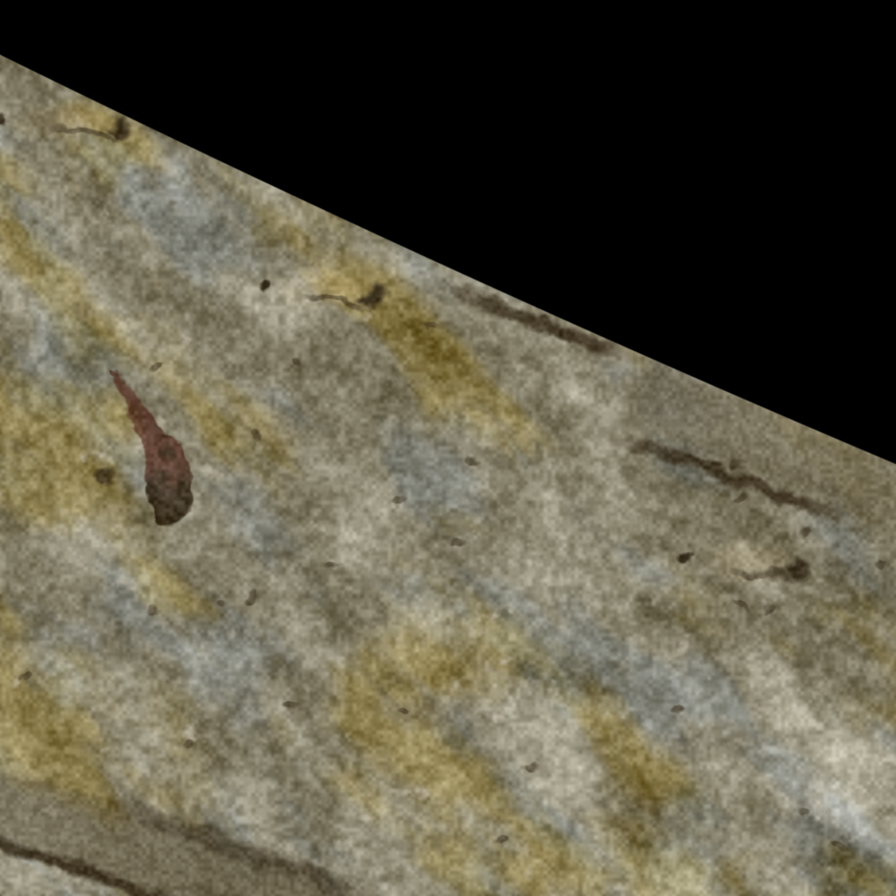
This texture is drawn by a three.js fragment shader. Its source:

```glsl
// Weathered grey-ochre stone slab with ledges, pits and a rusty chip below a slanted black void.
varying vec2 vUv;

const vec3 STONE = vec3(0.535, 0.513, 0.428);
const vec3 OCHRE = vec3(0.02, -0.005, -0.085);
const vec3 BLUE_GREY = vec3(-0.025, 0.0, 0.045);
const vec3 LEDGE = vec3(0.445, 0.415, 0.325);
const vec3 CREVICE = vec3(0.20, 0.155, 0.085);
const vec3 RUST = vec3(0.36, 0.24, 0.185);
const vec3 PALE = vec3(0.66, 0.61, 0.49);

float hash(vec2 p) {
  vec3 q = fract(vec3(p.xyx) * 0.1031);
  q += dot(q, q.yzx + 33.33);
  return fract((q.x + q.y) * q.z);
}

float noise(vec2 p) {
  vec2 i = floor(p), f = fract(p);
  f = f * f * (3.0 - 2.0 * f);
  return mix(mix(hash(i), hash(i + vec2(1.0, 0.0)), f.x),
             mix(hash(i + vec2(0.0, 1.0)), hash(i + 1.0), f.x), f.y);
}

float fbm(vec2 p) {
  float sum = 0.0, amp = 0.5;
  for (int i = 0; i < 4; i++) {
    sum += amp * noise(p);
    p = mat2(1.6, 1.2, -1.2, 1.6) * p + 17.3;
    amp *= 0.5;
  }
  return sum / 0.9375;
}

// Distance to a segment, and the position along it
vec2 segment(vec2 p, vec2 a, vec2 b) {
  vec2 ab = b - a;
  float t = clamp(dot(p - a, ab) / dot(ab, ab), 0.0, 1.0);
  return vec2(length(p - a - ab * t), t);
}

float band(vec2 p, vec2 a, vec2 b, float radius, float blur) {
  return 1.0 - smoothstep(radius - blur, radius + blur, segment(p, a, b).x);
}

// Line that thins out toward both ends
float crack(vec2 p, vec2 a, vec2 b, float width) {
  vec2 s = segment(p, a, b);
  float taper = smoothstep(0.0, 0.35, s.y) * (1.0 - smoothstep(0.75, 1.0, s.y));
  return taper * (1.0 - smoothstep(width * 0.2, width, s.x));
}

float spot(vec2 p, vec2 center, vec2 radii) {
  return 1.0 - smoothstep(0.4, 1.0, length((p - center) / radii));
}

// Mottled stone with diagonal streaks, stronger toward the lower right
vec3 stone(vec2 p) {
  vec2 d = vec2(p.x - p.y, p.x + p.y) * 0.707;
  d.y += 0.02 * (noise(p * 11.0) - 0.5);
  float ripple = smoothstep(0.45, 1.0, p.x - p.y * 0.8 + 0.15);
  float streak = noise(d * vec2(9.0, 27.0)) - 0.5;
  float tone = streak * mix(0.10, 0.27, ripple) + 0.025 * ripple;
  tone += 0.30 * (fbm(d * vec2(17.0, 27.0) + 5.0) - 0.5);
  tone += 0.15 * (noise(p * 105.0) - 0.5);
  float ochre = smoothstep(0.48, 0.75, fbm(d * vec2(6.0, 13.0) + 31.0));
  float blue = smoothstep(0.46, 0.72, fbm(d * vec2(8.0, 18.0) + 73.0));
  vec3 color = STONE + tone * vec3(1.0, 1.03, 1.08);
  color += OCHRE * ochre * 1.3 + BLUE_GREY * blue;
  float flakes = smoothstep(0.70, 0.92, fbm(p * 34.0 + 9.0));
  return mix(color, vec3(0.76, 0.73, 0.66), flakes * 0.7);
}

void main() {
  vec2 p = vUv;
  vec2 rough = vec2(fbm(p * 38.0), fbm(p * 38.0 + 50.0)) - 0.5;
  vec2 q = p + rough * 0.022;
  vec3 color = stone(p);

  // Smooth ledges and the shadow lines beside them
  float ledge = band(q, vec2(0.73, 0.555), vec2(1.08, 0.415), 0.040, 0.014);
  ledge = max(ledge, band(q, vec2(-0.1, 0.14), vec2(0.40, -0.045), 0.039, 0.009));
  color = mix(color, LEDGE + (color - STONE) * 0.35, ledge * 0.85);
  float shade = crack(q, vec2(0.47, 0.69), vec2(0.72, 0.595), 0.013);
  shade = max(shade, crack(q, vec2(0.66, 0.525), vec2(0.96, 0.412), 0.012));
  shade = max(shade, crack(q, vec2(-0.15, 0.12), vec2(0.26, -0.035), 0.012));
  shade = max(shade, 0.65 * crack(q, vec2(0.07, 0.125), vec2(0.46, -0.02), 0.017));
  color = mix(color, CREVICE, shade * 0.8);

  // Pale knobs with a dark hollow on the right, and a pinhole nearby
  for (int i = 0; i < 3; i++) {
    vec2 c = mix(vec2(0.13, 0.857), vec2(0.89, 0.366), pow(float(i) * 0.5, 1.4));
    float knob = spot(q, c + vec2(-0.055, 0.008), vec2(0.062, 0.030));
    color = mix(color, PALE + (color - STONE), knob * 0.5);
    float hollow = spot(q, c, vec2(0.020, 0.017)) * (1.0 - spot(q, c + vec2(-0.014, 0.012), vec2(0.019)));
    float rim = crack(q, c + vec2(-0.09, 0.002), c + vec2(0.01, -0.014), 0.006);
    float pinhole = spot(q, c + vec2(-0.125, 0.014), vec2(0.009));
    color = mix(color, CREVICE * 0.9, max(max(hollow, rim * 0.6), pinhole) * 0.85);
  }

  // Scattered dark specks
  vec2 cell = floor(p * 26.0);
  vec2 jitter = 0.3 + 0.4 * vec2(hash(cell + 3.0), hash(cell + 41.0));
  float speck = spot(fract(q * 26.0), jitter, vec2(0.24, 0.17)) * step(0.87, hash(cell + 90.0));
  color = mix(color, CREVICE, speck * 0.5 * step(0.5, hash(cell + 7.0)));

  // Curved rusty chip, widest and darkest at its foot
  vec2 s = segment(q - vec2(0.012 * sin((0.585 - p.y) * 21.0), 0.0), vec2(0.128, 0.588), vec2(0.192, 0.437));
  float chipWidth = 0.004 + 0.019 * smoothstep(0.0, 0.7, s.y);
  float chip = 1.0 - smoothstep(chipWidth - 0.003, chipWidth + 0.002, s.x);
  vec3 chipColor = mix(RUST, CREVICE, smoothstep(0.55, 0.95, s.y + rough.x));
  color = mix(color, chipColor + (color - STONE) * 0.4, chip * 0.93);
  color = mix(color, CREVICE, 0.75 * spot(q, vec2(0.117, 0.469), vec2(0.016, 0.011)));

  // Fine grain, then the slightly bowed edge against the void
  color += 0.12 * (noise(p * 230.0) - 0.5);
  float edge = 0.939 - 0.457 * p.x - 0.035 * p.x * (1.0 - p.x);
  color *= 1.0 - smoothstep(-0.0015, 0.0015, p.y - edge);
  gl_FragColor = vec4(clamp(color, 0.0, 1.0), 1.0);
}
```
